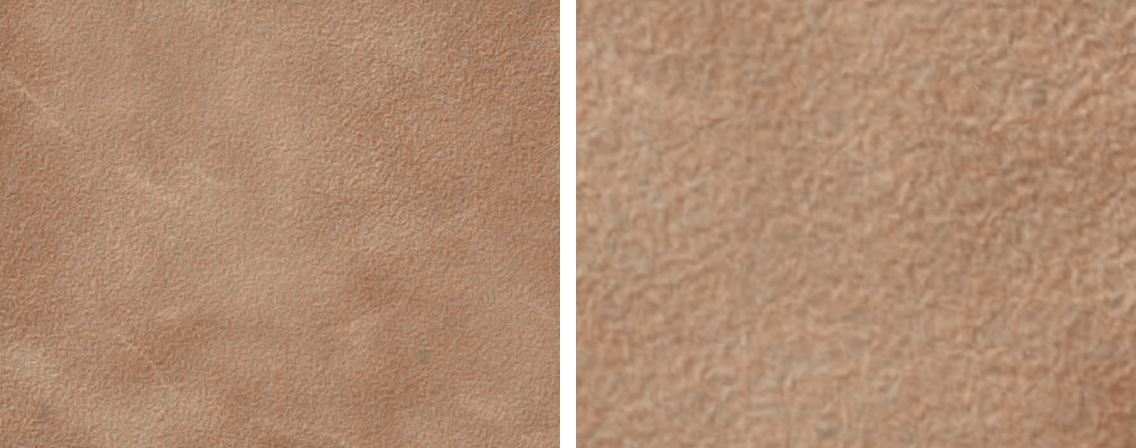
Left, the full canvas; right, a detail of the centre.
Write a WebGL 2 fragment shader that draws this texture.

```glsl
#version 300 es
precision highp float;
// Worn brown suede: a fine embossed nap over broad cloudy mottling,
// with scattered pale creases, small light flecks and a few grey smudges.
// Layers of value noise form one tone, which is mapped to a leather ramp.

uniform vec2 u_resolution;
out vec4 fragColor;

const vec3 BASE = vec3(0.675, 0.531, 0.429);
const vec3 TONE_STEP = vec3(0.074, 0.085, 0.084);   // colour change per unit tone
const vec3 HUE_SHIFT = vec3(0.030, -0.012, -0.024); // red against olive
const vec3 PALE = vec3(0.755, 0.655, 0.575);
const vec3 SMUDGE = vec3(0.46, 0.42, 0.36);
const float GRAIN_FREQ = 150.0;  // nap cells per canvas height
const float GRAIN_GAIN = 1.75;
const float FINE_GAIN = 0.85;
const float CLOUD_GAIN = 2.0;
const float FLECK_FREQ = 26.0;
const int CREASES = 16;
const int SMUDGES = 4;

float hash(vec2 p) {
    vec3 q = fract(vec3(p.xyx) * vec3(0.1031, 0.1030, 0.0973));
    q += dot(q, q.yzx + 33.33);
    return fract((q.x + q.y) * q.z);
}

vec2 hash2(vec2 p) {
    return vec2(hash(p), hash(p + vec2(57.3, 19.7)));
}

float noise(vec2 p) {
    vec2 i = floor(p), f = fract(p);
    f = f * f * (3.0 - 2.0 * f);
    return mix(mix(hash(i), hash(i + vec2(1, 0)), f.x),
               mix(hash(i + vec2(0, 1)), hash(i + vec2(1, 1)), f.x), f.y);
}

float fbm(vec2 p) {
    float sum = 0.0, amp = 0.5;
    for (int i = 0; i < 5; i++) {
        sum += amp * noise(p);
        p = mat2(0.8, 0.6, -0.6, 0.8) * p * 2.03 + 11.7;
        amp *= 0.5;
    }
    return sum / 0.96875;
}

// Height of the nap, warped so that the cells are irregular.
float nap(vec2 p) {
    return 0.68 * noise(p) + 0.32 * noise(mat2(0.8, 0.6, -0.6, 0.8) * p * 1.9 + 31.0);
}

// Soft tapering ridges, scattered and slightly bent.
float creases(vec2 p, float aspect) {
    p += 0.06 * (vec2(noise(p * 7.0), noise(p * 7.0 + 40.0)) - 0.5);
    p += 0.012 * (vec2(noise(p * 30.0), noise(p * 30.0 + 70.0)) - 0.5);
    float sum = 0.0;
    for (int i = 0; i < CREASES; i++) {
        vec2 id = vec2(float(i) * 3.7 + 5.0, 8.0);
        vec2 d = p - hash2(id) * vec2(aspect, 1.0);
        float angle = mix(-0.9, 0.6, hash(id + 13.0));
        float size = hash(id + 29.0);
        float c = cos(angle), s = sin(angle);
        vec2 local = vec2(c * d.x + s * d.y, c * d.y - s * d.x);
        float along = local.x / mix(0.03, 0.15, size * size);
        float across = local.y / mix(0.004, 0.014, hash(id + 43.0));
        sum += mix(0.35, 0.8, hash(id + 61.0)) * exp(-along * along - across * across);
    }
    return min(sum, 1.0);
}

// Tiny light chips, present in a few cells of a jittered grid.
float flecks(vec2 p) {
    vec2 q = p * FLECK_FREQ, id = floor(q);
    vec2 d = fract(q) - mix(vec2(0.2), vec2(0.8), hash2(id + 5.0));
    d += 0.09 * (vec2(noise(q * 8.0), noise(q * 8.0 + 25.0)) - 0.5);
    float radius = mix(0.04, 0.11, pow(hash(id + 17.0), 3.0));
    return step(0.84, hash(id + 91.0)) * (1.0 - smoothstep(radius * 0.3, radius * 1.3, length(d)));
}

float smudges(vec2 p, float aspect) {
    float sum = 0.0;
    for (int i = 0; i < SMUDGES; i++) {
        vec2 id = vec2(float(i) * 5.3 + 2.0, 77.0);
        vec2 d = p - hash2(id) * vec2(aspect, 1.0);
        d += 0.012 * (vec2(noise(p * 60.0), noise(p * 60.0 + 9.0)) - 0.5);
        float size = mix(0.005, 0.013, hash(id + 3.0));
        sum += exp(-dot(d * vec2(1.0, 0.6), d * vec2(1.0, 0.6)) / (size * size));
    }
    return min(sum, 1.0);
}

void main() {
    vec2 p = gl_FragCoord.xy / u_resolution.y;
    float aspect = u_resolution.x / u_resolution.y;

    // Broad mottling, stretched a little along the hide.
    vec2 warp = vec2(fbm(p * 3.0 + 4.0), fbm(p * 3.0 + 23.0)) - 0.5;
    float cloud = fbm(p * vec2(3.6, 4.4) + warp * 1.2 + 15.0) - 0.5;
    float patches = fbm(p * 11.0 + 52.0) - 0.5;

    // Nap lit from the upper left; roughness varies across the hide.
    vec2 g = p * GRAIN_FREQ;
    g += 1.2 * vec2(noise(g * 0.4), noise(g * 0.4 + 60.0));
    float relief = nap(g) - nap(g + vec2(-0.5, 0.6));
    float fine = noise(p * GRAIN_FREQ * 1.75 + 90.0) - 0.5;
    float rough = mix(0.75, 1.25, noise(p * 3.5 + 33.0));

    vec2 edge = abs(p / vec2(aspect, 1.0) - 0.5) * 2.0;
    float tone = CLOUD_GAIN * cloud + 0.9 * patches - 0.25 * pow(max(edge.x, edge.y), 6.0)
               + rough * (GRAIN_GAIN * relief + FINE_GAIN * fine) + 0.08;
    float hue = noise(g * 0.55 + 7.0) - 0.5 - 0.8 * cloud;

    vec3 color = BASE + TONE_STEP * tone + HUE_SHIFT * hue;
    color += TONE_STEP * 0.9 * creases(p, aspect);
    color = mix(color, PALE, 0.65 * flecks(p));
    color = mix(color, SMUDGE, 0.4 * smudges(p, aspect));
    fragColor = vec4(clamp(color, 0.0, 1.0), 1.0);
}
```
